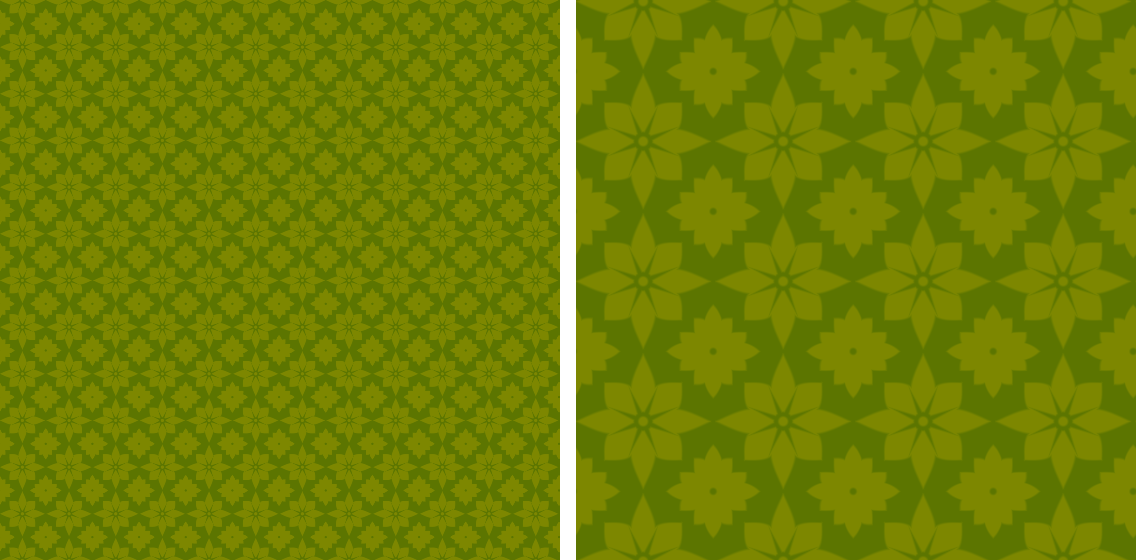
Left: the whole. Right: its middle third, enlarged.
Give the GLSL for this pattern, as a three.js fragment shader.

```glsl
// Two-tone floral lattice: large eight-petal flowers alternate with small
// twelve-point rosettes on a half-cell offset. Each flower is a distance
// function in a repeated cell, folded by symmetry and softly thresholded.
varying vec2 vUv;

const float PI = 3.14159;
const float REPEATS = 12.0;                    // cells across and down
const vec2 FLOWER_CENTRE = vec2(0.48, -0.01);  // in cell units
const float SOFTNESS = 0.011;                  // edge half-width in cell units
const vec3 LEAF_GREEN = vec3(0.36, 0.46, 0.0);
const vec3 OLIVE = vec3(0.49, 0.53, 0.0);

// Cell coordinates from -0.5 to 0.5 around the nearest centre
vec2 repeatCell(vec2 p, vec2 centre) {
  return fract(p - centre + 0.5) - 0.5;
}

// Pointed petal along +x; skew below 1 moves its widest part to the base
float petal(vec2 p, float base, float tip, float halfWidth, float skew) {
  float t = clamp((p.x - base) / (tip - base), 0.0, 1.0);
  float edge = abs(p.y) - halfWidth * sin(PI * pow(t, skew));
  return max(0.85 * edge, max(base - p.x, p.x - tip));
}

// Long axis petals, broad diagonal petals and a pierced centre
float largeFlower(vec2 p) {
  float r = length(p);
  vec2 q = abs(p);
  q = vec2(max(q.x, q.y), min(q.x, q.y));
  vec2 diagonal = vec2(q.x + q.y, q.x - q.y) * sqrt(0.5);
  float d = min(petal(q, 0.04, 0.48, 0.09, 0.72),
                petal(diagonal, 0.04, 0.39, 0.115, 1.05));

  // Tapering seams between neighbouring petals
  vec2 seam = vec2(cos(PI / 8.0), sin(PI / 8.0));
  float across = abs(q.y * seam.x - q.x * seam.y);
  d = max(d, 0.1 * (0.24 - r) - across);

  // Dark ring around a light central dot
  d = max(d, 0.068 - r);
  return min(d, r - 0.034);
}

// Toothed rosette whose points are longest along the axes
float smallRosette(vec2 p) {
  float r = length(p);
  float angle = atan(p.y, p.x + 0.00001);
  float valley = 2.0 * abs(fract(angle * 6.0 / PI + 0.5) - 0.5);
  float reach = 0.292 + 0.04 * cos(4.0 * angle);
  float outline = reach * (1.0 - 0.25 * valley);
  return max(0.75 * (r - outline), 0.024 - r);
}

float coverage(float d) {
  return 1.0 - smoothstep(-SOFTNESS, SOFTNESS, d);
}

void main() {
  vec2 p = vUv * REPEATS;
  float flower = coverage(largeFlower(repeatCell(p, FLOWER_CENTRE)));
  float rosette = coverage(smallRosette(repeatCell(p, FLOWER_CENTRE + 0.5)));
  gl_FragColor = vec4(mix(LEAF_GREEN, OLIVE, max(flower, rosette)), 1.0);
}
```
